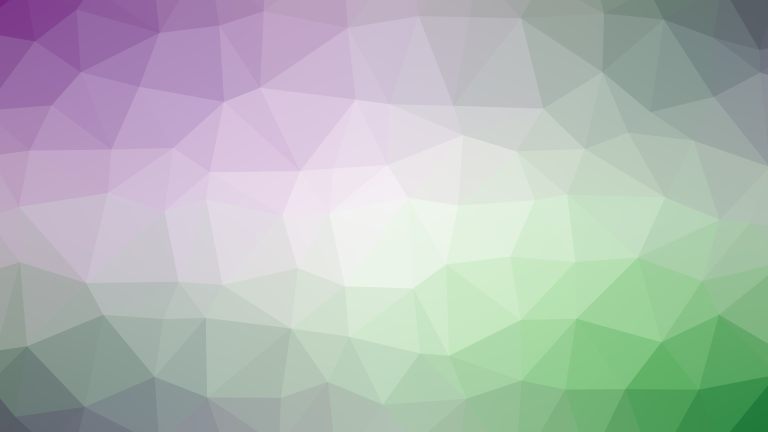
Write a Shadertoy shader that draws this background.

```glsl
const float ROWS = 7.1;

// Diverging ramp: purple, white, green
vec3 ramp(float t) {
    const vec3 stops[9] = vec3[9](
        vec3(0.46, 0.16, 0.51), vec3(0.60, 0.44, 0.67), vec3(0.76, 0.65, 0.81),
        vec3(0.91, 0.83, 0.91), vec3(0.97, 0.97, 0.97), vec3(0.85, 0.94, 0.83),
        vec3(0.65, 0.86, 0.63), vec3(0.35, 0.68, 0.38), vec3(0.11, 0.47, 0.22));
    t = clamp(t, 0.0, 1.0) * 8.0;
    int i = min(int(t), 7);
    return mix(stops[i], stops[i + 1], t - float(i));
}

// Blend of a rightward and a downward ramp, averaged in squared space
vec3 fieldColor(vec2 p) {
    vec2 uv = p / ROWS * vec2(iResolution.y / iResolution.x, 1.0);
    vec3 across = ramp(uv.x);
    vec3 down = ramp(1.0 - uv.y);
    return sqrt(0.5 * (across * across + down * down));
}

// Jittered feature point of a grid cell
vec2 meshPoint(vec2 cell) {
    vec2 h = vec2(dot(cell, vec2(127.1, 311.7)), dot(cell, vec2(269.5, 183.3)));
    return cell + 0.6 + 0.7 * (fract(sin(h) * 43758.5) - 0.5);
}

float cross2(vec2 a, vec2 b) {
    return a.x * b.y - a.y * b.x;
}

// Signed distance to the line a-b, positive on its left
float edgeDistance(vec2 p, vec2 a, vec2 b) {
    return cross2(b - a, p - a) / length(b - a);
}

// Colour weighted by antialiased coverage, with the weight in alpha
vec4 facet(vec2 p, vec2 a, vec2 b, vec2 c) {
    float inside = min(edgeDistance(p, a, b),
                   min(edgeDistance(p, b, c), edgeDistance(p, c, a)));
    float coverage = clamp(inside * iResolution.y / ROWS + 0.5, 0.0, 1.0);
    if (coverage <= 0.0) return vec4(0.0);
    vec2 center = (a + b + c) / 3.0;
    return vec4(fieldColor(mix(center, p, 0.15)), 1.0) * coverage;
}

void mainImage(out vec4 fragColor, in vec2 fragCoord) {
    vec2 p = fragCoord / iResolution.y * ROWS;
    vec2 home = floor(p - 0.6);
    vec4 sum = vec4(0.0);

    for (int y = -1; y <= 1; y++)
    for (int x = -1; x <= 1; x++) {
        vec2 cell = home + vec2(x, y);
        vec2 a = meshPoint(cell);
        vec2 b = meshPoint(cell + vec2(1.0, 0.0));
        vec2 c = meshPoint(cell + vec2(1.0, 1.0));
        vec2 d = meshPoint(cell + vec2(0.0, 1.0));

        // Delaunay split: cut through a and c if their angles exceed a half turn
        float sineSum = cross2(b - a, d - a) * dot(d - c, b - c)
                      + dot(b - a, d - a) * cross2(d - c, b - c);
        if (sineSum < 0.0)
            sum += facet(p, a, b, c) + facet(p, a, c, d);
        else
            sum += facet(p, a, b, d) + facet(p, b, c, d);
    }
    fragColor = vec4(sum.rgb / max(sum.a, 0.001), 1.0);
}
```
